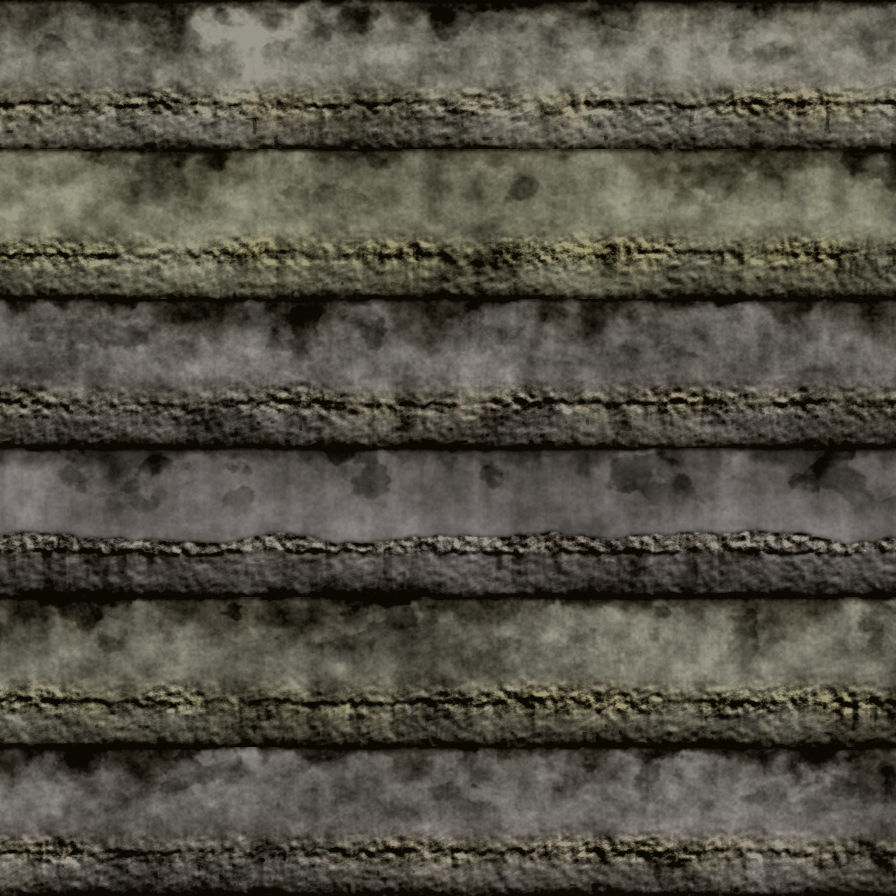
Reproduce this texture procedurally as a three.js fragment shader.

```glsl
// Six stacked courses of weathered concrete with crusted joints, drips and dark grimy seams.
varying vec2 vUv;

const float ROWS = 6.0;
const float JOINT = 0.70;           // depth of the joint in a course, 0 top to 1 bottom
const float JOINT_WIDTH = 0.022;
const float SEAM_WIDTH = 0.035;
const vec3 SOOT = vec3(0.085, 0.075, 0.045);
const vec3 CONCRETE = vec3(0.52, 0.51, 0.47);
const vec3 GREY_TINT = vec3(0.99, 0.97, 1.04);
const vec3 OLIVE_TINT = vec3(0.99, 1.01, 0.92);
const vec3 RUST_TINT = vec3(1.06, 1.00, 0.82);

// Character of each course: lower three, then upper three, from the bottom up
const vec3 OLIVE_LOW = vec3(0.20, 0.70, 0.00);
const vec3 OLIVE_HIGH = vec3(0.25, 1.00, 0.55);
const vec3 TONE_LOW = vec3(0.66, 0.69, 0.68);
const vec3 TONE_HIGH = vec3(0.67, 0.77, 0.83);
const vec3 GRIME_LOW = vec3(0.75, 0.75, 0.60);
const vec3 GRIME_HIGH = vec3(0.75, 0.45, 0.85);
const vec3 ROUGH_LOW = vec3(1.00, 1.00, 0.40);
const vec3 ROUGH_HIGH = vec3(1.00, 0.90, 1.10);

float hash(vec2 p) {
  vec3 a = fract(p.xyx * 0.1031);
  a += dot(a, a.yzx + 33.33);
  return fract((a.x + a.y) * a.z);
}

float noise(vec2 p) {
  vec2 i = floor(p);
  vec2 f = fract(p);
  f = f * f * (3.0 - 2.0 * f);
  return mix(mix(hash(i), hash(i + vec2(1.0, 0.0)), f.x),
             mix(hash(i + vec2(0.0, 1.0)), hash(i + vec2(1.0, 1.0)), f.x), f.y);
}

float fbm(vec2 p) {
  float sum = 0.0;
  float amp = 0.516;
  for (int i = 0; i < 5; i++) {
    sum += amp * noise(p);
    p = mat2(1.6, 1.2, -1.2, 1.6) * p + 17.3;
    amp *= 0.5;
  }
  return sum;
}

// Bell-shaped window around a depth
float bell(float x, float center, float width) {
  float t = (x - center) / width;
  return exp(-t * t);
}

float pick(vec3 low, vec3 high, float row) {
  vec3 slot = 1.0 - step(0.5, abs(vec3(0.0, 1.0, 2.0) - mod(row, 3.0)));
  return dot(row < 2.5 ? low : high, slot);
}

void main() {
  float row = min(floor(vUv.y * ROWS), ROWS - 1.0);
  float depth = 1.0 - (vUv.y * ROWS - row);
  vec2 q = vec2(vUv.x, depth / ROWS) + (row + 1.0) * vec2(3.37, 1.71);
  float rough = pick(ROUGH_LOW, ROUGH_HIGH, row);
  float grimeAmount = pick(GRIME_LOW, GRIME_HIGH, row);
  float smoothRow = 1.0 - step(0.5, abs(row - 2.0));

  // Concrete body: clouds, mottling, brushed streaks and grain
  float cloud = fbm(q * vec2(8.0, 13.0));
  float mottle = fbm(q * vec2(42.0, 50.0));
  float grain = noise(q * 260.0) * 0.6 + noise(q * 430.0) * 0.4;
  float streak = fbm(q * vec2(75.0, 7.0));
  float tone = pick(TONE_LOW, TONE_HIGH, row);
  tone += (cloud - 0.5) * 0.75 + (mottle - 0.5) * (0.25 + 0.55 * rough);
  tone += (grain - 0.5) * (0.10 + 0.14 * rough) + (streak - 0.5) * 0.30;
  tone += 0.10 * bell(depth, 0.45, 0.20);

  // Lower strip sits in shade and carries runs
  float joint = JOINT + (noise(q * vec2(22.0, 0.0)) - 0.5) * 0.035;
  float strip = smoothstep(joint - 0.02, joint + 0.03, depth);
  float run = smoothstep(0.50, 0.80, noise(q * vec2(105.0, 9.0)));
  float runZone = bell(depth, joint + 0.06, 0.13) * smoothstep(0.3, 0.6, noise(q * vec2(13.0, 3.0)));
  tone -= strip * (0.13 + 0.10 * smoothRow) + run * runZone * 0.32;

  // Crust: embossed grit, with a wavy outline on the smooth course
  vec2 gritPos = q * vec2(120.0, 155.0);
  float relief = fbm(gritPos) - fbm(gritPos + vec2(0.35, -0.65));
  float patches = smoothstep(0.30, 0.65, noise(q * vec2(16.0, 9.0)));
  float crust = bell(depth, joint - 0.02, 0.085) * (0.45 + 0.55 * patches);
  float crustTop = joint - 0.035 - 0.085 * noise(q * vec2(14.0, 0.0) + 5.0)
                 - 0.03 * noise(q * vec2(70.0, 0.0));
  float crustBody = smoothstep(crustTop - 0.012, crustTop + 0.012, depth) * (1.0 - strip);
  crust = mix(crust, crustBody, smoothRow);
  tone += relief * (crust * 2.3 + strip * 0.65 + 0.18 * rough);
  tone -= crust * 0.10 + smoothRow * 0.30 * bell(depth, crustTop, 0.016);

  // Broken joint line with chipped pale edges below it
  float wobble = (noise(q * vec2(130.0, 0.0)) - 0.5) * 0.025;
  float broken = smoothstep(0.28, 0.60, noise(q * vec2(24.0, 0.0) + 11.0));
  float crack = bell(depth, joint + wobble, JOINT_WIDTH * (0.45 + 0.6 * mottle));
  tone -= crack * (0.18 + 0.52 * broken);
  float chip = smoothstep(0.54, 0.72, fbm(q * vec2(38.0, 75.0) + 4.0));
  tone += chip * bell(depth, joint + 0.055, 0.04) * 0.35;

  // Ragged soot hanging from the top and gathering at the foot
  float reach = 0.05 + 0.42 * smoothstep(0.30, 0.78, fbm(q * vec2(17.0, 9.0) + 8.0));
  float soot = 1.0 - smoothstep(0.0, reach, depth + (mottle - 0.5) * 0.16);
  float foot = smoothstep(0.86, 1.02, depth + (mottle - 0.5) * 0.26);
  tone -= soot * grimeAmount * 0.62 + foot * 0.48;

  // Scattered stains and pits
  float stain = smoothstep(0.59, 0.68, fbm(q * vec2(21.0, 25.0) + 31.0));
  float pit = smoothstep(0.83, 0.94, noise(q * vec2(125.0, 140.0) + 9.0));
  tone -= stain * 0.30 * (1.0 - smoothstep(0.25, 0.55, depth));
  tone -= pit * (0.06 + 0.22 * strip) * rough;

  // Seam between courses
  float seamDistance = min(depth * 1.6, 1.0 - depth);
  tone -= 0.42 * bell(seamDistance, 0.0, SEAM_WIDTH * (0.4 + mottle));

  // Colour: grey to olive by course, browner around the crust and soot
  vec3 tint = mix(GREY_TINT, OLIVE_TINT, pick(OLIVE_LOW, OLIVE_HIGH, row));
  float rust = clamp(crust * 0.6 + runZone * 0.35 + soot * 0.3 + foot * 0.3, 0.0, 1.0);
  tint *= mix(vec3(1.0), RUST_TINT, rust * (1.0 - 0.5 * smoothRow));
  vec3 color = mix(SOOT, CONCRETE, clamp(tone, -0.1, 1.2)) * tint;
  gl_FragColor = vec4(max(color, 0.0), 1.0);
}
```
